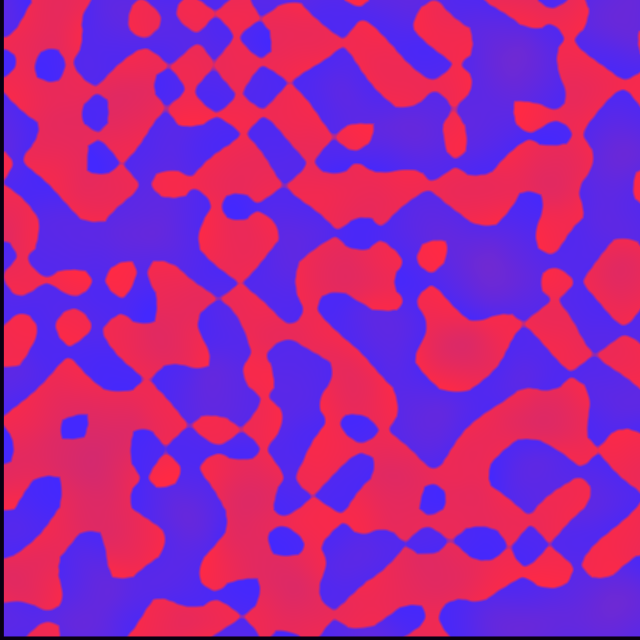
A WebGL 1 fragment shader for this pattern:

```glsl
precision highp float;
// Two-tone maze of angular red and blue patches on a tilted, slightly bent lattice.

uniform vec2 u_resolution;

const vec3 BLUE = vec3(0.265, 0.158, 0.995);
const vec3 RED = vec3(1.000, 0.162, 0.265);
const vec3 BORDER = vec3(0.03, 0.00, 0.07);

const float CELL = 0.053;         // lattice spacing, in canvas widths
const float WARP = 0.085;         // bending of the lattice, in cells
const float ROUGHNESS = 0.006;    // fine wobble of the outlines, in cells
const float REPULSION = 0.22;     // how strongly neighbours avoid equal colours
const float UNEVENNESS = 0.45;    // spread of the node strengths
const float EDGE = 0.0023;        // half width of the soft outline
const float MIN_SLOPE = 9.0;      // softens the pinch points
const float MUTE_BASE = 0.075;    // blend towards the other colour
const float MUTE_CROWD = 0.16;    // extra blend inside broad patches
const float MUTE_DRIFT = 0.03;    // slow variation of the blend
const vec2 MARGIN = vec2(0.0060, 0.0055);

float hash(vec2 p) {
  vec3 v = fract(p.xyx * vec3(0.1031, 0.1030, 0.0973) + 0.37);
  v += dot(v, v.yzx + 33.33);
  return fract((v.x + v.y) * v.z);
}

// Signed strength of a lattice node: positive is red, negative is blue.
float node(vec2 c) {
  vec2 s = vec2(1.0, 0.0);
  float around = hash(c + s) + hash(c - s) + hash(c + s.yx) + hash(c - s.yx) - 2.0;
  float value = hash(c) - 0.5 - REPULSION * around;
  float strength = 1.0 + UNEVENNESS * (hash(c + 71.0) - 0.5);
  return value > 0.0 ? strength : -strength;
}

// Canvas position to lattice coordinates: tilted by 45 degrees and bent.
vec2 latticePosition(vec2 uv) {
  vec2 p = uv / CELL;
  vec2 q = vec2(p.x + p.y, p.y - p.x) * 0.70711 + 40.0;
  vec2 bend = sin(q.yx * 1.9 + vec2(0.4, 2.1)) + 0.8 * sin(q * 2.7 + q.yx * 0.9 + vec2(3.0, 1.2));
  vec2 wobble = sin(q.yx * 17.0 + 3.0 * sin(q * 5.3));
  return q + WARP * bend + ROUGHNESS * wobble;
}

// Bilinear blend of the nodes; its zero line is the outline.
float field(vec2 uv) {
  vec2 q = latticePosition(uv);
  vec2 i = floor(q);
  vec2 f = q - i;
  float low = mix(node(i), node(i + vec2(1.0, 0.0)), f.x);
  float high = mix(node(i + vec2(0.0, 1.0)), node(i + vec2(1.0, 1.0)), f.x);
  return mix(low, high, f.y);
}

// Wide, smooth average of the nodes around a point.
float surroundings(vec2 q) {
  vec2 base = floor(q);
  float sum = 0.0;
  float total = 0.0;
  for (int y = -1; y <= 2; y++) {
    for (int x = -1; x <= 2; x++) {
      vec2 c = base + vec2(float(x), float(y));
      vec2 d = q - c;
      float w = max(0.0, 1.0 - 0.25 * dot(d, d));
      w *= w;
      sum += w * node(c);
      total += w;
    }
  }
  return sum / total;
}

void main() {
  vec2 uv = gl_FragCoord.xy / u_resolution;

  // Approximate distance to the outline from the field and its slope.
  float value = field(uv);
  vec2 probe = vec2(0.001, 0.0);
  vec2 slope = vec2(field(uv + probe), field(uv + probe.yx)) - value;
  float dist = value / max(length(slope) / probe.x, MIN_SLOPE);
  float redness = clamp(0.5 + 0.5 * dist / EDGE, 0.0, 1.0);

  // Broad patches are muted, small islands stay pure.
  float crowd = surroundings(latticePosition(uv));
  float drift = sin(uv.x * 19.0 + 2.0 * sin(uv.y * 13.0)) * sin(uv.y * 23.0 + uv.x * 7.0);
  float mute = MUTE_BASE + MUTE_DRIFT * drift;
  float blueTone = clamp(mute - MUTE_CROWD * crowd, 0.0, 0.25);
  float redTone = 1.0 - clamp(mute + MUTE_CROWD * crowd, 0.0, 0.25);
  vec3 color = mix(BLUE, RED, mix(blueTone, redTone, redness));

  // Dark strips along the left and lower sides.
  vec2 inside = smoothstep(MARGIN - 0.001, MARGIN + 0.001, uv);
  gl_FragColor = vec4(mix(BORDER, color, inside.x * inside.y), 1.0);
}
```
